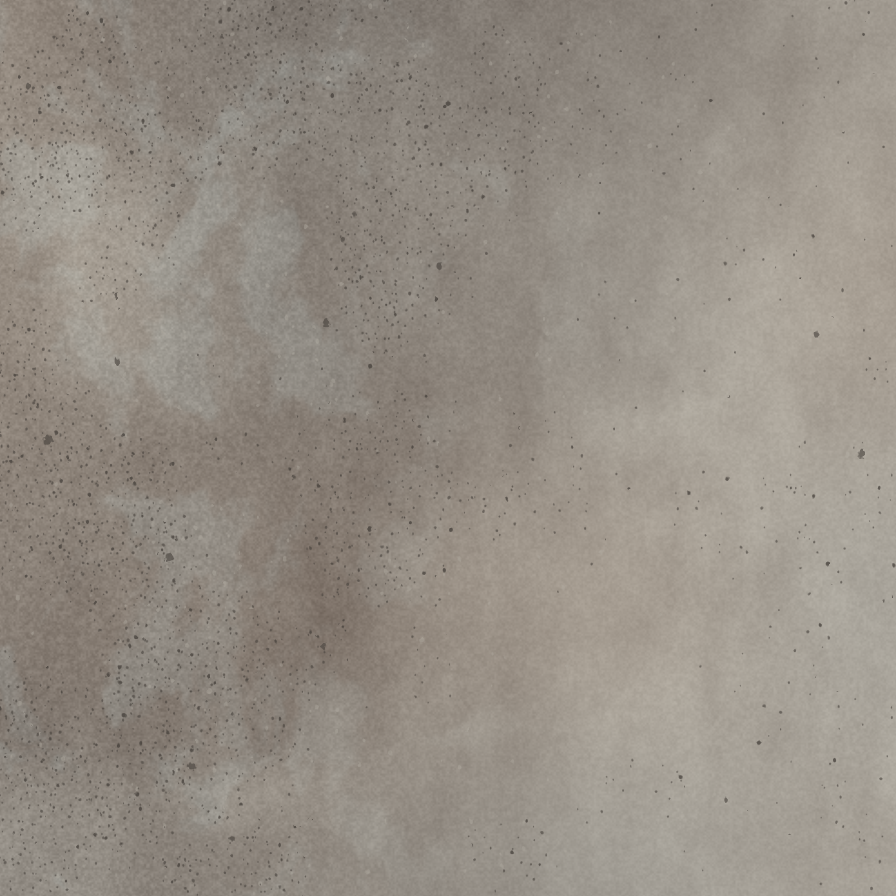
A three.js fragment shader for this texture:

```glsl
varying vec2 vUv;

const vec3 DARK_CEMENT = vec3(0.480, 0.441, 0.408);
const vec3 LIGHT_CEMENT = vec3(0.680, 0.658, 0.618);
const vec3 COOL_TINT = vec3(-0.012, 0.002, 0.010);
const vec3 PIT_COLOUR = vec3(0.27, 0.25, 0.23);
const vec3 FLECK_COLOUR = vec3(0.70, 0.68, 0.64);

const float CLOUD_SCALE = 4.0;
const float CLOUD_AMOUNT = 0.55;
const float MOTTLE_AMOUNT = 0.30;
const float STREAK_AMOUNT = 0.12;
const float BLOOM_AMOUNT = 0.24;
const float GRAIN_SCALE = 260.0;
const float GRAIN_AMOUNT = 0.055;
const float WARP = 0.13;
const float EDGE = 0.0011;

float hash(vec2 p) {
  vec3 q = fract(vec3(p.xyx) * 0.1031);
  q += dot(q, q.yzx + 33.33);
  return fract((q.x + q.y) * q.z);
}

vec2 hash2(vec2 p) {
  return vec2(hash(p + 17.0), hash(p + 91.0));
}

float noise(vec2 p) {
  vec2 i = floor(p);
  vec2 f = fract(p);
  f = f * f * (3.0 - 2.0 * f);
  return mix(mix(hash(i), hash(i + vec2(1.0, 0.0)), f.x),
             mix(hash(i + vec2(0.0, 1.0)), hash(i + 1.0), f.x), f.y);
}

float fbm(vec2 p) {
  float sum = 0.0;
  float weight = 0.5;
  for (int i = 0; i < 6; i++) {
    sum += weight * noise(p);
    p = mat2(0.8, 0.6, -0.6, 0.8) * p * 2.03 + 19.7;
    weight *= 0.52;
  }
  return sum;
}

float blob(vec2 p, vec2 centre, vec2 radius) {
  vec2 d = (p - centre) / radius;
  return exp(-dot(d, d));
}

// Broad light and dark stains
float stains(vec2 p) {
  float slope = p.x - 0.25 * (p.y - 0.4);
  float tone = mix(0.30, 0.84, smoothstep(0.30, 0.85, slope));
  tone += 0.48 * blob(p, vec2(0.15, 0.70), vec2(0.11, 0.12));
  tone += 0.20 * blob(p, vec2(0.05, 0.86), vec2(0.18));
  tone += 0.18 * blob(p, vec2(0.05, 0.03), vec2(0.13));
  tone += 0.20 * blob(p, vec2(0.31, 0.11), vec2(0.07));
  tone += 0.14 * blob(p, vec2(0.97, 0.45), vec2(0.13, 0.25));
  tone -= 0.25 * blob(p, vec2(0.18, 0.24), vec2(0.20, 0.10));
  tone -= 0.17 * blob(p, vec2(0.38, 0.36), vec2(0.08, 0.20));
  tone -= 0.28 * blob(p, vec2(0.88, 1.00), vec2(0.35, 0.20));
  tone -= 0.25 * blob(p, vec2(0.62, 0.00), vec2(0.15, 0.07));
  return tone;
}

// Scattered ragged dots; density is the share of cells that hold one
float dots(vec2 p, float cells, float radius, float density, float seed) {
  vec2 q = p * cells;
  vec2 cell = floor(q);
  float cover = 0.0;
  for (int y = -1; y <= 1; y++) {
    for (int x = -1; x <= 1; x++) {
      vec2 id = cell + vec2(float(x), float(y));
      vec2 offset = (q - id - hash2(id + seed)) / cells;
      offset.x *= 1.0 + 0.5 * hash(id + seed + 5.0);
      float size = radius * mix(0.4, 1.0, hash(id + seed + 9.0));
      float ragged = size * (0.5 + noise(p * 420.0));
      float dotCover = 1.0 - smoothstep(ragged - EDGE, ragged + EDGE, length(offset));
      cover = max(cover, dotCover * step(hash(id + seed + 3.0), density));
    }
  }
  return cover;
}

void main() {
  vec2 p = vUv;
  vec2 bend = vec2(fbm(p * 5.0 + 3.0), fbm(p * 5.0 + 41.0)) - 0.5;
  float wear = 1.0 - smoothstep(0.15, 0.75, p.x - 0.2 * (p.y - 0.5));

  // Clouded cement with faint vertical trowel streaks
  float clouds = fbm(p * vec2(1.2, 0.9) * CLOUD_SCALE + bend + 7.0) - 0.5;
  float mottle = fbm(p * vec2(24.0, 17.0) + 63.0) - 0.5;
  float streaks = fbm(p * vec2(48.0, 5.0) + 29.0) - 0.5;
  float tone = stains(p + WARP * bend) + CLOUD_AMOUNT * clouds
             + MOTTLE_AMOUNT * mottle + STREAK_AMOUNT * streaks;

  // Chalky bloom with broken edges
  float bloom = smoothstep(0.55, 0.72, fbm(p * vec2(13.0, 10.0) + 2.0 * bend + 80.0));
  tone += BLOOM_AMOUNT * bloom * mix(0.35, 1.0, wear);

  vec3 colour = mix(DARK_CEMENT, LIGHT_CEMENT, clamp(tone, -0.1, 1.12));
  colour += COOL_TINT * (wear * bloom + 1.5 * (noise(p * 3.0 + 12.0) - 0.5));

  // Fine sandy grain
  float grain = noise(p * GRAIN_SCALE) + noise(p * GRAIN_SCALE * 1.9 + 50.0) - 1.0;
  colour += GRAIN_AMOUNT * grain * mix(0.55, 1.0, wear);

  // Pits and pale flecks, thickest in the worn areas
  float cluster = smoothstep(0.42, 0.68, fbm(p * 7.0 + 130.0));
  float density = cluster * mix(0.08, 0.60, wear);
  float pits = 0.60 * dots(p, 130.0, 0.0016, density, 11.0);
  pits = max(pits, 0.75 * dots(p, 60.0, 0.0024, 0.45 * density, 37.0));
  pits = max(pits, 0.60 * dots(p, 16.0, 0.0050, 0.05 + 0.15 * density, 71.0));
  float flecks = dots(p, 75.0, 0.0028, 0.04 + 0.25 * wear * bloom, 53.0);
  colour = mix(colour, FLECK_COLOUR, 0.40 * flecks);
  colour = mix(colour, PIT_COLOUR, pits);

  gl_FragColor = vec4(colour, 1.0);
}
```
